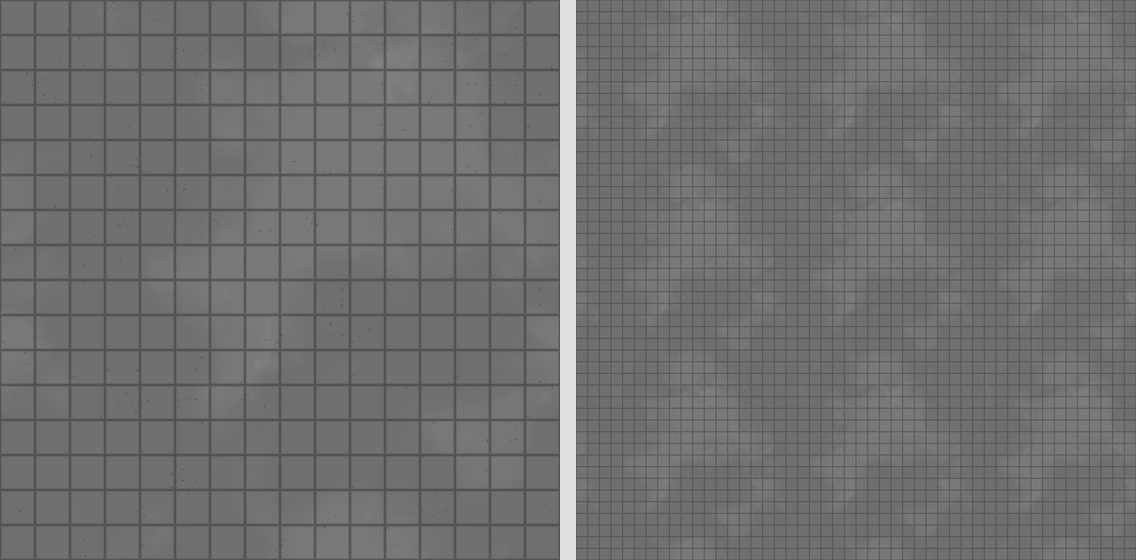
Left: one tile. Right: repeated 3 by 3.
Give the GLSL for this texture, as a WebGL 2 fragment shader.

```glsl
#version 300 es
precision highp float;
// Square grey tiles with thin dark joints, cloudy wear and small scratches.

#define TILES 16.0          // tiles across and down
#define JOINT_CORE 0.017    // half width of the dark joint, in tiles
#define JOINT_SOFT 0.046    // half width including its soft rim, in tiles
#define CLOUD_CELLS 5.0     // coarsest cloud cells across the canvas
#define CLOUD_SHIFT 0.035   // cloud offset from tile to tile
#define FLECK_CELLS 96.0    // possible scratches across the canvas
#define FLECK_CHANCE 0.14   // share of cells scratched inside a cluster
#define TILE_DARK vec3(0.437)
#define TILE_LIGHT vec3(0.478)
#define JOINT_COLOR vec3(0.265)
#define FLECK_COLOR vec3(0.27)

uniform vec2 u_resolution;
out vec4 fragColor;

float hash(vec2 p) {
    return fract(sin(dot(p, vec2(127.1, 311.7))) * 43758.5453);
}

vec2 hash2(vec2 p) {
    return vec2(hash(p + 17.0), hash(p + 53.0));
}

// Value noise that wraps after a whole number of cells.
float noise(vec2 uv, float cells, float seed) {
    vec2 p = uv * cells;
    vec2 i = floor(p), f = fract(p);
    f = f * f * (3.0 - 2.0 * f);
    vec2 a = mod(i, cells) + seed, b = mod(i + 1.0, cells) + seed;
    return mix(mix(hash(a), hash(vec2(b.x, a.y)), f.x),
               mix(hash(vec2(a.x, b.y)), hash(b), f.x), f.y);
}

float fbm(vec2 uv, float cells, float seed) {
    float sum = 0.0, weight = 0.5;
    for (int k = 0; k < 5; k++) {
        sum += weight * noise(uv, cells, seed + float(k) * 7.0);
        cells *= 2.0;
        weight *= 0.5;
    }
    return sum / 0.97;
}

// Short, randomly turned scratches, gathered in loose clusters.
float flecks(vec2 uv, float pixel) {
    vec2 p = uv * FLECK_CELLS;
    vec2 id = mod(floor(p), FLECK_CELLS);
    float cluster = smoothstep(0.5, 0.9, noise(uv, 32.0, 91.0));
    float present = step(hash(id + 5.0), FLECK_CHANCE * cluster);
    vec2 q = fract(p) - 0.5 - (hash2(id) - 0.5) * 0.4;
    float angle = 6.2832 * hash(id + 29.0);
    vec2 along = vec2(cos(angle), sin(angle));
    float halfLength = mix(0.03, 0.24, hash(id + 71.0));
    float d = length(q - along * clamp(dot(q, along), -halfLength, halfLength));
    float aa = pixel * FLECK_CELLS * 0.7;
    return present * (1.0 - smoothstep(0.04 - aa * 0.5, 0.04 + aa, d))
        * mix(0.25, 0.8, hash(id + 37.0));
}

void main() {
    vec2 uv = gl_FragCoord.xy / u_resolution;
    float pixel = 1.0 / min(u_resolution.x, u_resolution.y);
    vec2 grid = uv * TILES;
    vec2 tile = mod(floor(grid), TILES);

    // Clouds, bent by noise and shifted a little on every tile
    vec2 warp = vec2(noise(uv, 8.0, 11.0), noise(uv, 8.0, 23.0)) - 0.5;
    vec2 cloudUv = uv + (hash2(tile) - 0.5) * CLOUD_SHIFT + warp * 0.07;
    float cloud = smoothstep(0.4, 0.66, fbm(cloudUv, CLOUD_CELLS, 3.0));
    float wisp = smoothstep(0.66, 0.88, fbm(cloudUv + warp * 0.05, 14.0, 41.0));
    vec3 color = mix(TILE_DARK, TILE_LIGHT, cloud * 0.9);
    color += 0.03 * wisp * cloud;
    color += 0.006 * (hash(tile + 13.0) - 0.5);

    // Scratches
    color = mix(color, FLECK_COLOR, flecks(uv, pixel));

    // Joints: a dark core inside a soft rim
    vec2 edge = 0.5 - abs(fract(grid) - 0.5);
    float d = min(edge.x, edge.y);
    float aa = pixel * TILES * 0.5;
    float core = 1.0 - smoothstep(JOINT_CORE - aa, JOINT_CORE + aa, d);
    float rim = 1.0 - smoothstep(JOINT_CORE, JOINT_SOFT + aa, d);
    color = mix(color, JOINT_COLOR, max(core * 0.95, rim * 0.65));

    fragColor = vec4(color, 1.0);
}
```
